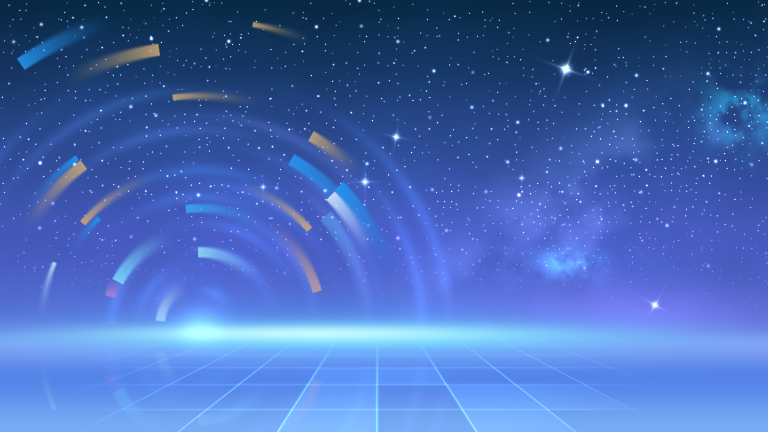
Reproduce this background procedurally as a WebGL 2 fragment shader.

```glsl
#version 300 es
precision highp float;
// A starry twilight sky above a glowing horizon and a tiled reflecting floor.
// Gradients and noise form the sky, tapered polar arcs circle a portal at the
// left, and a perspective grid covers the floor.
uniform vec2 u_resolution;
out vec4 fragColor;

const float HORIZON = 0.222;
const vec2 PORTAL = vec2(0.463, 0.248);
const vec3 GOLD = vec3(0.86, 0.70, 0.46), PINK = vec3(0.78, 0.52, 0.80);
const vec3 AZURE = vec3(0.14, 0.60, 0.96), CYAN = vec3(0.48, 0.88, 1.0), PALE = vec3(0.85, 0.93, 1.0);

// Arcs: radius, start angle, sweep, half width
const vec4 WARM[9] = vec4[9](
  vec4(0.706, 1.40, -0.20, 0.006), vec4(0.644, 1.715, 0.36, 0.014), vec4(0.53, 1.694, -0.4, 0.007),
  vec4(0.507, 1.044, -0.28, 0.013), vec4(0.458, 2.194, 0.45, 0.013), vec4(0.359, 2.434, -0.58, 0.008),
  vec4(0.336, 0.709, 0.6, 0.008), vec4(0.282, 0.268, 0.7, 0.011), vec4(0.218, 2.846, -0.22, 0.012));
const vec4 COOL[12] = vec4[12](
  vec4(0.732, 2.176, -0.32, 0.016), vec4(0.48, 2.2, 0.38, 0.007), vec4(0.437, 1.072, -0.72, 0.014),
  vec4(0.455, 0.79, -0.55, 0.014), vec4(0.34, 2.32, 0.3, 0.006), vec4(0.27, 1.7, -0.75, 0.01),
  vec4(0.385, 0.72, -0.62, 0.016), vec4(0.215, 2.668, -0.8, 0.014), vec4(0.168, 1.61, -0.95, 0.012),
  vec4(0.366, 2.73, 0.38, 0.005), vec4(0.092, 3.07, -1.2, 0.011), vec4(0.425, 0.785, -0.38, 0.014));
// Flared stars: position, size, tilt
const vec4 FLARES[6] = vec4[6](
  vec4(1.31, 0.84, 0.075, 0.35), vec4(0.917, 0.683, 0.05, 0.2), vec4(1.516, 0.294, 0.05, 0.5),
  vec4(1.208, 0.588, 0.035, 0.0), vec4(0.845, 0.579, 0.05, 0.0), vec4(0.609, 0.567, 0.035, 0.0));

float hash(vec2 p) { return fract(sin(dot(p, vec2(127.1, 311.7))) * 43758.5); }

float noise(vec2 p) {
  vec2 i = floor(p), f = fract(p);
  f = f * f * (3.0 - 2.0 * f);
  return mix(mix(hash(i), hash(i + vec2(1, 0)), f.x),
             mix(hash(i + vec2(0, 1)), hash(i + vec2(1, 1)), f.x), f.y);
}

float fbm(vec2 p) {
  float sum = 0.0;
  for (float amp = 0.5; amp > 0.03; amp *= 0.5) {
    sum += amp * noise(p);
    p = mat2(1.6, 1.2, -1.2, 1.6) * p + 3.7;
  }
  return sum;
}

float blob(vec2 p, vec2 center, vec2 size) {
  vec2 d = (p - center) / size;
  return exp(-dot(d, d));
}

// Crisp at its start, fading and blurring along its sweep
float arc(vec2 polar, vec4 a) {
  float t = (polar.y - a.y) / a.z;
  float blur = 0.0025 + 0.015 * clamp(t, 0.0, 1.0);
  float band = 1.0 - smoothstep(a.w - blur, a.w + blur, abs(polar.x - a.x));
  return band * smoothstep(0.0, 0.004, t * abs(a.z) * a.x) * pow(clamp(1.0 - t, 0.0, 1.0), 1.2);
}

vec3 paintArcs(vec3 col, vec2 q, float strength) {
  vec2 polar = vec2(length(q), atan(q.y, q.x));
  for (float k = 0.0; k < 18.0; k++) {
    vec2 center = vec2(0.08 + 0.031 * k, 0.2 + 2.7 * hash(vec2(k, 4.0)));
    vec3 tint = mix(AZURE, PINK, 0.7 * hash(vec2(k, 9.0)));
    col += 0.13 * strength * tint * blob(polar, center, vec2(0.014, 0.45));
  }
  for (int i = 0; i < 9; i++)
    col = mix(col, mix(PINK, GOLD, smoothstep(0.2, 0.33, WARM[i].x)), 0.8 * strength * arc(polar, WARM[i]));
  for (int i = 0; i < 12; i++) {
    vec3 tint = mix(mix(AZURE, CYAN, smoothstep(4.0, 7.0, float(i))), PALE, smoothstep(7.0, 10.0, float(i)));
    col = mix(col, tint, strength * (i == 6 ? 0.35 : 0.85) * arc(polar, COOL[i]));
  }
  return col;
}

vec3 stars(vec2 p, float scale, float density, float size) {
  vec2 cell = floor(p * scale);
  vec2 spot = 0.2 + 0.6 * vec2(hash(cell + 1.3), hash(cell + 7.9));
  float d = length(fract(p * scale) - spot) / (scale * size);
  vec3 tint = mix(vec3(0.6, 0.85, 1.0), vec3(1.0, 0.8, 0.98), hash(cell + 2.7));
  return tint * step(hash(cell), density) * (0.25 + 0.75 * hash(cell + 4.1)) * exp(-d * d);
}

float flare(vec2 p, vec4 f) {
  vec2 d = abs(mat2(cos(f.w), sin(f.w), -sin(f.w), cos(f.w)) * (p - f.xy) / f.z);
  float rays = exp(-dot(d, vec2(3.5, 32.0))) + exp(-dot(d, vec2(32.0, 3.5)));
  return f.z * 13.0 * (0.7 * rays + exp(-dot(d, d) * 50.0));
}

vec3 sky(vec2 p) {
  vec3 col = mix(vec3(0.34, 0.43, 0.84), vec3(0.28, 0.36, 0.76), smoothstep(0.24, 0.46, p.y));
  col = mix(col, vec3(0.17, 0.29, 0.57), smoothstep(0.42, 0.71, p.y));
  col = mix(col, vec3(0.07, 0.20, 0.36), smoothstep(0.66, 0.90, p.y));
  col = mix(col, vec3(0.03, 0.16, 0.27), smoothstep(0.87, 1.0, p.y));
  col *= 0.91 + 0.18 * fbm(p * 4.0);
  // Diagonal nebula with cyan wisps
  float lane = blob(p, vec2(p.x, 0.60 * p.x - 0.31), vec2(0.16)) * smoothstep(0.8, 1.3, p.x);
  col += lane * smoothstep(0.35, 0.8, fbm(p * 7.0 + 2.0)) * vec3(0.18, 0.19, 0.25);
  float wisps = blob(p, vec2(1.72, 0.74), vec2(0.08, 0.07)) + blob(p, vec2(1.32, 0.39), vec2(0.06, 0.03));
  col += wisps * smoothstep(0.3, 0.7, fbm(p * 22.0)) * vec3(0.08, 0.42, 0.42);
  col += vec3(0.13, 0.03, 0.10) * blob(p, vec2(1.45, 0.27), vec2(0.35, 0.06));
  // Scattered and flared stars
  vec3 dots = stars(p, 55.0, 0.3 + 0.4 * lane, 0.0015) + stars(p + 3.1, 28.0, 0.3, 0.0021)
            + 1.3 * stars(p + 8.4, 11.0, 0.33, 0.0036);
  col += dots * smoothstep(0.25, 0.6, p.y);
  for (int i = 0; i < 6; i++) col += flare(p, FLARES[i]) * PALE;
  return paintArcs(col, p - PORTAL, 1.0);
}

vec3 ground(vec2 p) {
  vec3 col = mix(vec3(0.47, 0.67, 0.96), vec3(0.32, 0.50, 0.90), smoothstep(0.0, 0.14, p.y));
  col = mix(col, vec3(0.42, 0.60, 0.95), smoothstep(0.14, HORIZON, p.y));
  col = paintArcs(col, vec2(p.x, 2.0 * HORIZON - p.y) - PORTAL, 0.25);
  // Perspective tiles
  float depth = max(0.36 - p.y, 0.1);
  vec2 tile = vec2((p.x - 0.873) / (depth * 0.64), 1.34 / depth - 0.35);
  vec2 edge = abs(fract(tile + 0.5) - 0.5) * depth * vec2(0.64, depth * 0.75);
  float fade = smoothstep(0.1, 0.6, p.x) * (1.0 - smoothstep(1.1, 1.6, p.x));
  vec2 lines = 1.0 - smoothstep(vec2(0), vec2(0.005, 0.004), edge);
  return col + fade * CYAN * (dot(lines, vec2(0.26, 0.1)) + 0.07 * step(0.68, hash(floor(tile))));
}

void main() {
  vec2 p = gl_FragCoord.xy / u_resolution.y;
  vec3 col = mix(ground(p), sky(p), smoothstep(HORIZON - 0.02, HORIZON + 0.015, p.y));
  // Horizon haze, wide bloom and bright core
  col = mix(col, vec3(0.60, 0.65, 0.96), 0.55 * blob(p, vec2(p.x, 0.2), vec2(0.045)));
  col = mix(col, vec3(0.34, 0.66, 1.0), 0.6 * blob(p, vec2(0.8, 0.225), vec2(0.75, 0.075)));
  col = mix(col, vec3(0.48, 0.92, 1.0), 0.9 * blob(p, vec2(0.8, 0.222), vec2(0.6, 0.03)));
  col = mix(col, vec3(0.82, 0.99, 1.0), 0.85 * blob(p, vec2(0.72, 0.228), vec2(0.38, 0.017)));
  col += 0.25 * CYAN * blob(p, PORTAL, vec2(0.05, 0.04));
  fragColor = vec4(clamp(col, 0.0, 1.0), 1.0);
}
```
